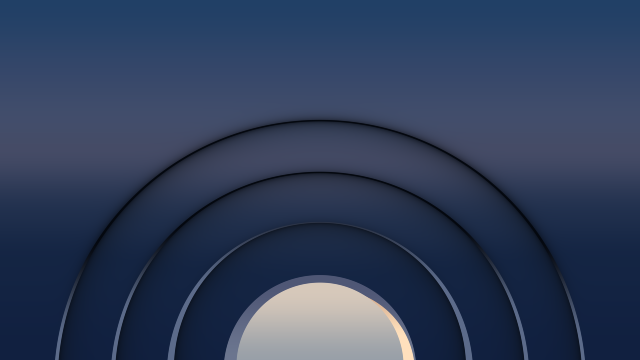
Write a Shadertoy shader that draws this background.

```glsl
// Nested recessed arches around a pale half disc, on a dusk gradient wall.
// Each arch is a circle given by its half width and height at the ground line;
// its face, inner shadow and bevelled rim are layered from the outside in.

const vec3 INK = vec3(0.015, 0.03, 0.06);
const vec3 SHADE = vec3(0.045, 0.065, 0.09);
const vec3 SLATE = vec3(0.36, 0.42, 0.54);

// Signed distance to a circle cut by the ground: size = (half width, height)
float archDistance(vec2 p, vec2 size) {
    float radius = dot(size, size) / (2.0 * size.y);
    return length(p - vec2(0.0, size.y - radius)) - radius;
}

// Coverage of the inside of a shape, smoothed over one pixel
float inside(float d, float pixel) {
    return 1.0 - smoothstep(-0.6 * pixel, 0.6 * pixel, d);
}

// Vertical dusk gradient: navy floor, mauve haze, blue top
vec3 duskGradient(float y) {
    vec3 c = mix(vec3(0.065, 0.125, 0.25), vec3(0.08, 0.145, 0.265), smoothstep(0.0, 0.32, y));
    c = mix(c, vec3(0.13, 0.19, 0.305), smoothstep(0.28, 0.44, y));
    c = mix(c, vec3(0.27, 0.295, 0.40), smoothstep(0.40, 0.59, y));
    c = mix(c, vec3(0.26, 0.305, 0.42), smoothstep(0.58, 0.68, y));
    c = mix(c, vec3(0.215, 0.28, 0.415), smoothstep(0.65, 0.82, y));
    return mix(c, vec3(0.13, 0.25, 0.40), smoothstep(0.76, 1.0, y));
}

// One recess: soft outer shadow, rim, then the shaded face behind it
vec3 addRecess(vec3 color, vec2 p, vec2 size, vec2 rim, float level, float pixel) {
    float outer = archDistance(p, size);
    float inner = archDistance(p, size - rim);
    float upper = smoothstep(0.08, 0.40, p.y);

    float halo = exp(-max(outer, 0.0) / 0.012);
    color *= 1.0 - (0.42 - 0.13 * level) * halo * upper;

    float lit = 1.0 - smoothstep(0.05 + 0.07 * level, 0.34 + 0.04 * level, p.y);
    vec3 darkRim = mix(INK, vec3(0.15, 0.18, 0.25), smoothstep(1.0, 2.0, level));
    color = mix(color, mix(darkRim, SLATE, lit), inside(outer, pixel));

    float depth = max(-inner, 0.0);
    vec3 face = duskGradient(p.y + 0.02 * (level + 1.0));
    face = mix(face, SHADE, 0.52 * exp(-depth / 0.035));
    face = mix(face, INK, 0.45 * exp(-depth / 0.006));
    return mix(color, face, inside(inner, pixel));
}

// Central opening: slate band, warm lit crescent and pale disc
vec3 addOpening(vec3 color, vec2 p, float pixel) {
    const vec2 discSize = vec2(0.2315, 0.215);
    float band = archDistance(p, vec2(0.266, 0.236));
    float disc = archDistance(p, discSize);
    float crescent = archDistance(p - vec2(0.0315, -0.018), discSize);

    vec3 bandColor = mix(vec3(0.42, 0.46, 0.56), vec3(0.31, 0.34, 0.46), smoothstep(0.0, 0.22, p.y));
    color = mix(color, bandColor, inside(band, pixel));

    vec3 glow = mix(vec3(1.0, 0.88, 0.74), vec3(0.84, 0.68, 0.56), smoothstep(0.06, 0.19, p.y));
    color = mix(color, glow, inside(max(crescent, band), pixel));

    vec3 pale = mix(vec3(0.59, 0.62, 0.655), vec3(0.84, 0.785, 0.73), smoothstep(-0.02, 0.20, p.y));
    return mix(color, pale, inside(disc, pixel));
}

void mainImage(out vec4 fragColor, in vec2 fragCoord) {
    // Canvas heights, with the origin at the middle of the bottom edge
    float pixel = 1.0 / iResolution.y;
    vec2 p = (fragCoord - vec2(0.5 * iResolution.x, 0.0)) * pixel;

    // Half width, height, rim width at the ground, rim width at the crown
    vec4 arches[3] = vec4[3](
        vec4(0.736, 0.667, 0.010, 0.004),
        vec4(0.579, 0.523, 0.0115, 0.004),
        vec4(0.4236, 0.384, 0.0185, 0.003));

    vec3 color = duskGradient(p.y);
    for (int i = 0; i < 3; i++) {
        color = addRecess(color, p, arches[i].xy, arches[i].zw, float(i), pixel);
    }
    color = addOpening(color, p, pixel);
    fragColor = vec4(color, 1.0);
}
```
